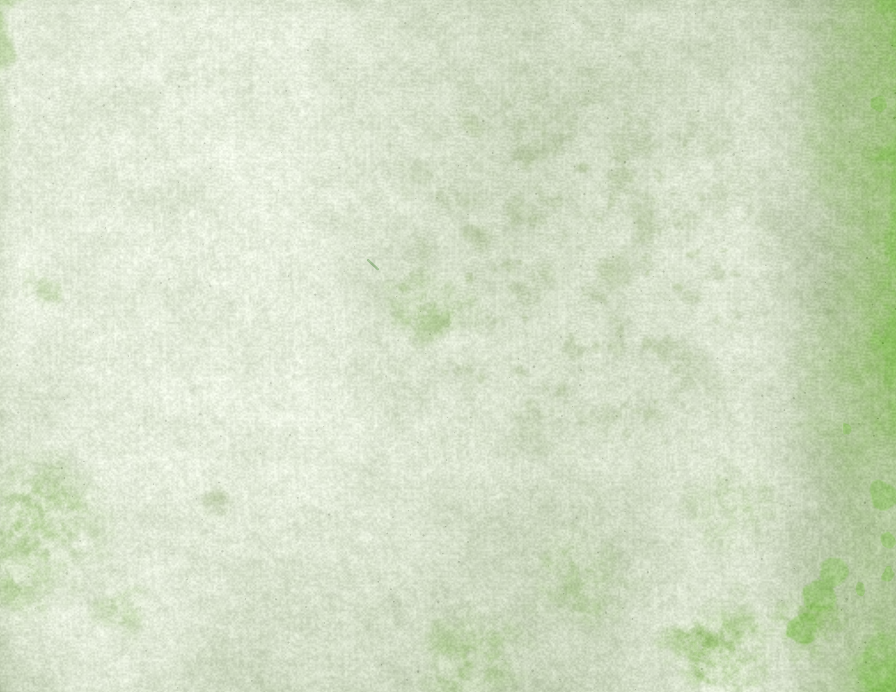
Reproduce this texture procedurally as a Shadertoy shader.

```glsl
const vec3 PAPER = vec3(0.925, 0.95, 0.89);
const vec3 SAGE = vec3(0.69, 0.75, 0.62);
const vec3 MOSS = vec3(0.60, 0.75, 0.45);
const vec3 LEAF = vec3(0.50, 0.74, 0.31);

float hash(vec2 p) {
    return fract(sin(dot(p, vec2(127.1, 311.7))) * 43758.545);
}

float noise(vec2 p) {
    vec2 i = floor(p), f = fract(p);
    f = f * f * (3.0 - 2.0 * f);
    return mix(mix(hash(i), hash(i + vec2(1, 0)), f.x),
               mix(hash(i + vec2(0, 1)), hash(i + vec2(1, 1)), f.x), f.y);
}

float fbm(vec2 p) {
    float sum = 0.0, amp = 0.5;
    for (int i = 0; i < 5; i++) {
        sum += amp * noise(p);
        p = mat2(1.6, 1.2, -1.2, 1.6) * p + 7.3;
        amp *= 0.55;
    }
    return sum / 1.055;
}

// Soft round patch: 1 at the centre, 0 beyond the radius
float blot(vec2 p, vec2 centre, float radius, float core) {
    return 1.0 - smoothstep(radius * core, radius, length(p - centre));
}

float segment(vec2 p, vec2 a, vec2 b, float width) {
    vec2 ab = b - a;
    float t = clamp(dot(p - a, ab) / dot(ab, ab), 0.0, 1.0);
    return 1.0 - smoothstep(width * 0.4, width, length(p - a - ab * t));
}

// Randomly placed specks, at most one per grid cell
float specks(vec2 p, float cells, float density, float size) {
    vec2 q = p * cells, base = floor(q);
    float mask = 0.0;
    for (int y = -1; y <= 1; y++)
    for (int x = -1; x <= 1; x++) {
        vec2 cell = base + vec2(x, y);
        vec2 centre = cell + vec2(hash(cell + 3.1), hash(cell + 8.7));
        float radius = size * (0.4 + 0.6 * hash(cell + 5.9));
        mask = max(mask, step(hash(cell + 1.7), density) * blot(q, centre, radius, 0.3));
    }
    return mask;
}

// Broad light and shade of the sheet
float sheetShade(vec2 p, float cloud) {
    float shade = 0.16 + 0.25 * smoothstep(0.3, 0.78, p.x);
    shade -= 0.13 * exp(-pow((p.x - 1.06) / 0.08, 2.0)) * smoothstep(1.0, 0.7, p.y);
    shade += 0.14 * smoothstep(0.4, 0.0, p.y) * smoothstep(0.1, 0.4, p.x) * smoothstep(1.05, 0.8, p.x);
    shade += 0.34 * smoothstep(1.08, 1.22, p.x);
    shade += 0.30 * blot(p, vec2(0.0, 0.0), 0.16, 0.0);
    shade += 0.14 * blot(p, vec2(0.30, 0.02), 0.15, 0.0);
    shade += 0.14 * smoothstep(0.025, 0.0, min(p.x, 1.0 - p.y));
    return shade + (cloud - 0.5) * 0.42;
}

void mainImage(out vec4 fragColor, in vec2 fragCoord) {
    vec2 p = fragCoord / iResolution.y;
    float right = iResolution.x / iResolution.y;
    float cloud = fbm(p * 5.0 + 2.0);
    float detail = fbm(p * 28.0 + 11.0);
    float crumble = fbm(p * 75.0 + 5.0);
    vec2 warp = vec2(fbm(p * 26.0), fbm(p * 26.0 + 31.0)) - 0.5;
    vec2 rough = p + warp * 0.09;

    // Mottled paper tone
    float shade = sheetShade(p, cloud) + (detail - 0.5) * 0.36 + (crumble - 0.5) * 0.30;
    vec3 color = mix(PAPER, SAGE, clamp(shade, -0.25, 1.0));

    // Mildew in the right half
    float zone = blot(p, vec2(0.84, 0.62), 0.38, 0.3);
    float mildew = max(specks(p + warp * 0.03, 26.0, 0.28, 0.42), 0.7 * smoothstep(0.52, 0.72, detail)) * zone;
    vec3 spots[8] = vec3[8](
        vec3(0.892, 0.74, 0.030), vec3(0.893, 0.61, 0.038), vec3(0.825, 0.50, 0.034),
        vec3(0.695, 0.66, 0.033), vec3(0.762, 0.77, 0.026), vec3(0.943, 0.40, 0.025),
        vec3(0.690, 0.82, 0.026), vec3(0.320, 0.27, 0.028));
    for (int i = 0; i < 8; i++)
        mildew = max(mildew, blot(p + warp * 0.05, spots[i].xy, spots[i].z, 0.1));
    color = mix(color, vec3(0.66, 0.74, 0.55), mildew * (0.15 + 0.55 * crumble));

    // Green washes: position, radius, strength
    vec4 washes[10] = vec4[10](
        vec4(0.05, 0.25, 0.12, 0.55), vec4(0.03, 0.17, 0.09, 0.45), vec4(0.165, 0.12, 0.05, 0.35),
        vec4(0.63, 0.56, 0.075, 0.42), vec4(0.685, 0.04, 0.10, 0.50), vec4(1.06, 0.27, 0.085, 0.30),
        vec4(0.83, 0.16, 0.09, 0.40), vec4(1.035, 0.065, 0.09, 0.85), vec4(1.17, 0.10, 0.075, 0.85),
        vec4(0.07, 0.58, 0.03, 0.30));
    float green = 0.0;
    for (int i = 0; i < 10; i++)
        green = max(green, washes[i].w * blot(rough, washes[i].xy, washes[i].z, 0.1));
    green *= 0.35 + 0.75 * smoothstep(0.35, 0.6, detail * 0.6 + crumble * 0.4);

    // Stained margins
    float inset = right - p.x + (cloud - 0.5) * 0.08 + warp.x * 0.09;
    float margin = smoothstep(0.17, 0.01, inset) * mix(0.35, 0.8, smoothstep(0.25, 0.45, p.y));
    green = max(green, margin * (0.6 + 0.7 * crumble));
    green = max(green, 0.5 * smoothstep(0.025, 0.0, p.x + warp.y * 0.06) * smoothstep(0.72, 1.0, p.y));
    color = mix(color, MOSS, clamp(green, 0.0, 1.0));

    // Vivid drops and corner
    vec3 drops[9] = vec3[9](
        vec3(1.278, 0.285, 0.020), vec3(1.288, 0.22, 0.015), vec3(1.241, 0.15, 0.011),
        vec3(1.203, 0.175, 0.024), vec3(1.182, 0.14, 0.028), vec3(1.160, 0.09, 0.026),
        vec3(1.274, 0.852, 0.012), vec3(1.224, 0.38, 0.010), vec3(1.286, 0.17, 0.010));
    float vivid = 0.0;
    for (int i = 0; i < 9; i++)
        vivid = max(vivid, 0.5 * blot(p + warp * 0.025, drops[i].xy, drops[i].z, 0.75));
    vivid = max(vivid, 0.8 * blot(rough, vec2(right, 0.0), 0.10, 0.3));
    vivid = max(vivid, 0.6 * smoothstep(0.03, 0.0, inset) * smoothstep(0.3, 0.5, p.y));
    color = mix(color, LEAF, vivid * (0.6 + 0.6 * crumble));

    // Scratch, flecks, weave and grain
    color = mix(color, vec3(0.55, 0.7, 0.49), 0.7 * segment(p, vec2(0.532, 0.624), vec2(0.546, 0.611), 0.0025));
    color -= 0.12 * specks(p, 42.0, 0.10, 0.12);
    float weave = noise(p * vec2(60.0, 330.0)) + noise(p * vec2(330.0, 60.0)) - 1.0;
    float grain = noise(p * 390.0) + 0.5 * noise(p * 210.0) - 0.75;
    fragColor = vec4(clamp(color + weave * 0.022 + grain * 0.085, 0.0, 1.0), 1.0);
}
```
